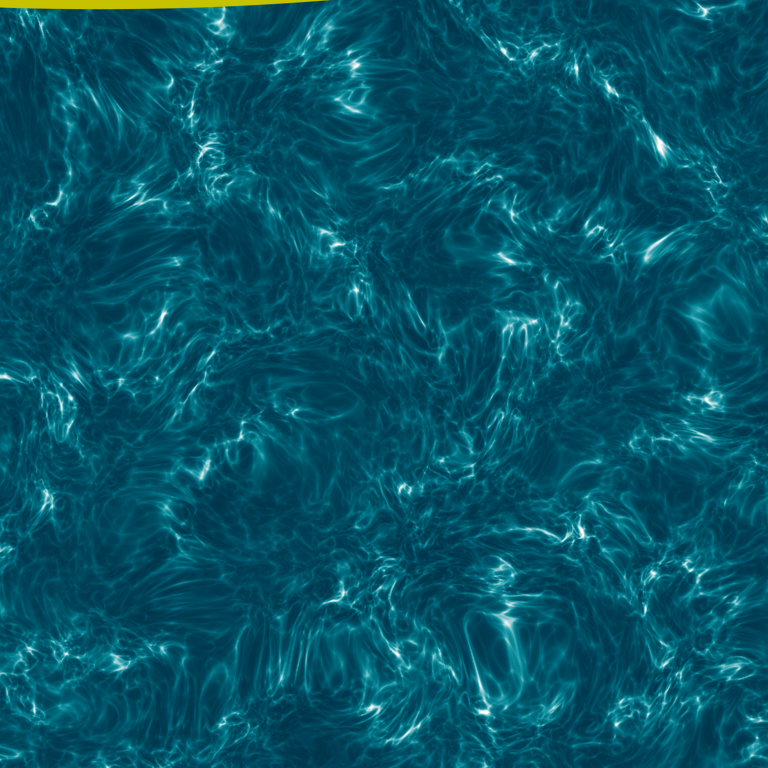
Reproduce this texture procedurally as a three.js fragment shader.

```glsl
// Choppy teal water with wispy, clustered foam filaments and a thin yellow rim at the top left.
varying vec2 vUv;

const vec3 DEEP = vec3(0.00, 0.21, 0.30);
const vec3 TEAL = vec3(0.00, 0.46, 0.53);
const vec3 AQUA = vec3(0.09, 0.60, 0.65);
const vec3 FOAM = vec3(0.58, 0.78, 0.81);
const vec3 WHITE = vec3(1.0);
const vec3 YELLOW = vec3(0.78, 0.76, 0.0);

float hash(vec2 cell) {
  return fract(sin(dot(cell, vec2(127.1, 311.7))) * 43758.5);
}

// Slope contribution of one lattice corner
float corner(vec2 cell, vec2 offset) {
  float angle = 6.2832 * hash(cell);
  return dot(vec2(cos(angle), sin(angle)), offset);
}

// Gradient noise, centred on zero
float noise(vec2 p) {
  vec2 i = floor(p);
  vec2 f = fract(p);
  vec2 u = f * f * f * (f * (f * 6.0 - 15.0) + 10.0);
  vec2 e = vec2(1.0, 0.0);
  float low = mix(corner(i, f), corner(i + e.xy, f - e.xy), u.x);
  float high = mix(corner(i + e.yx, f - e.yx), corner(i + e.xx, f - e.xx), u.x);
  return mix(low, high, u.y);
}

vec2 noisePair(vec2 p) {
  return vec2(noise(p), noise(p + vec2(37.4, 81.7)));
}

vec2 rotate(vec2 p, float angle) {
  float c = cos(angle);
  float s = sin(angle);
  return vec2(c * p.x - s * p.y, s * p.x + c * p.y);
}

// Bright crease along the zero level of a noise value
float crease(float n, float sharpness) {
  return exp(-abs(n) * sharpness);
}

// Layered thin filaments, each layer strengthened by the one before
float filaments(vec2 p) {
  float sum = 0.0;
  float total = 0.0;
  float amplitude = 1.0;
  float frequency = 26.0;
  float previous = 0.35;
  for (int i = 0; i < 4; i++) {
    vec2 q = rotate(p, 0.6 + 1.1 * float(i)) * frequency + 17.3 * float(i);
    float line = crease(noise(q), 10.0);
    sum += amplitude * line * (0.6 + 1.15 * previous);
    total += amplitude;
    previous = line;
    amplitude *= 0.8;
    frequency *= 1.6;
  }
  return sum / total;
}

// Foam amount: filaments gathered along the large wave crests
float foamAmount(vec2 p) {
  vec2 swell = noisePair(rotate(p, 0.7) * 5.0 + 3.1);
  vec2 q = p + 0.09 * swell;
  q += 0.03 * noisePair(rotate(q, 0.3) * 13.0 + 9.2);
  q += 0.007 * noisePair(rotate(q, 1.2) * 45.0 + 5.6);
  float crests = crease(swell.x, 5.0) * crease(noise(rotate(q, 0.5) * 9.0 + 21.0), 5.0);
  float haze = 0.08 * noise(p * 6.0 + 50.0);
  return filaments(q) * (0.25 + 1.8 * crests) + haze;
}

float ramp(float from, float to, float x) {
  return clamp((x - from) / (to - from), 0.0, 1.0);
}

vec3 waterColor(float amount) {
  vec3 color = mix(DEEP, TEAL, ramp(0.0, 0.41, amount));
  color = mix(color, AQUA, ramp(0.41, 0.63, amount));
  color = mix(color, FOAM, ramp(0.63, 0.92, amount));
  return mix(color, WHITE, ramp(0.92, 1.4, amount));
}

// Coverage of a huge disc whose lowest point is given
float rimMask(vec2 p, vec2 lowest, float radius) {
  float d = length(p - lowest - vec2(0.0, radius)) - radius;
  return 1.0 - smoothstep(-0.001, 0.001, d);
}

void main() {
  // Average four nearby samples to smooth the finest filaments
  vec3 color = vec3(0.0);
  for (int i = 0; i < 4; i++) {
    vec2 grid = vec2(mod(float(i), 2.0), floor(float(i) * 0.5)) - 0.5;
    color += 0.25 * waterColor(foamAmount(vUv + grid * 0.001));
  }
  color = mix(color, YELLOW, rimMask(vUv, vec2(0.13, 0.988), 3.8));
  gl_FragColor = vec4(color, 1.0);
}
```
